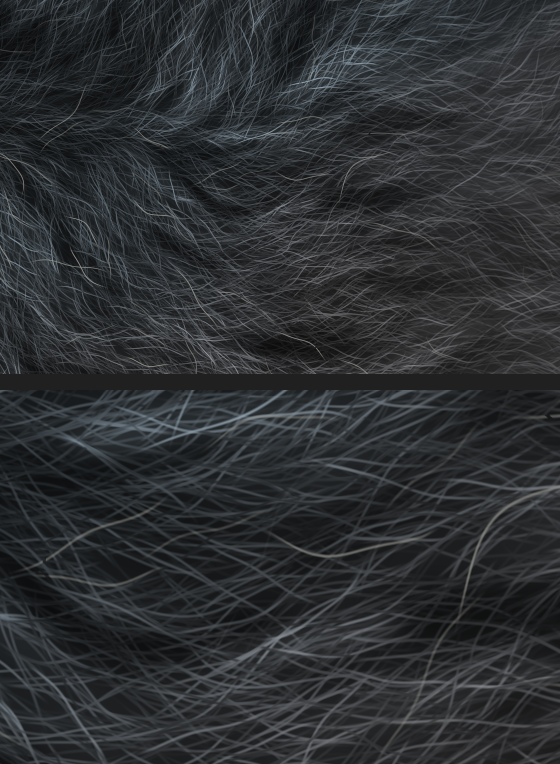
Top, the full canvas; bottom, a detail of the centre.
Give the GLSL for this texture, as a Shadertoy shader.

```glsl
// Dark, tousled fur: soft broad locks shade the undercoat, then many layers
// of fine curved hairs are scattered on jittered grids along a flow field,
// and a few pale stray hairs lie on top.

const int LOCK_LAYERS = 12;
const int HAIR_LAYERS = 54;
const int STRAY_LAYERS = 5;
const vec3 COOL_TINT = vec3(0.89, 1.00, 1.08);
const vec3 WARM_TINT = vec3(1.00, 0.985, 1.01);
const vec3 STRAY_COLOR = vec3(0.60, 0.60, 0.57);

vec4 hash4(vec3 seed) {
    vec4 q = fract(seed.xyzx * vec4(0.1031, 0.1030, 0.0973, 0.1099));
    q += dot(q, q.wzxy + 33.33);
    return fract((q.xxyz + q.yzzw) * q.zywx);
}

// Combing direction in radians: falling at lower left, level in the middle,
// rising towards the top.
float flowAngle(vec2 p) {
    float lower = mix(-1.1, 0.05, smoothstep(0.0, 0.85, p.x));
    float upper = mix(1.2, 0.5, smoothstep(0.5, 1.1, p.x));
    float waves = 0.20 * sin(7.0 * p.x + 4.0 * p.y)
                + 0.16 * sin(11.0 * p.y - 5.0 * p.x + 1.7);
    return mix(lower, upper, smoothstep(0.45, 0.95, p.y)) + waves;
}

// One grid layer of tapered strands; returns (coverage, random shade).
// Jitter plus half length stays within one cell, so 2x2 cells suffice.
vec2 strandLayer(vec2 p, float layer, float size, float halfWidth,
                 float blur, float spread, float curl) {
    vec2 shift = fract(layer * vec2(0.618, 0.755)) * size;
    vec2 firstCell = floor((p + shift) / size - 0.5);
    float gap = 1.0;
    vec2 weighted = vec2(0.0, 0.0001);
    for (int k = 0; k < 4; k++) {
        vec2 cell = firstCell + vec2(float(k % 2), float(k / 2));
        vec4 rnd = hash4(vec3(cell + 50.0, layer + 3.0));
        vec2 center = (cell + 0.5 + 0.6 * (rnd.xy - 0.5)) * size - shift;
        float angle = flowAngle(mix(center, p, 0.4)) + spread * (rnd.z - 0.5);
        vec2 along = vec2(cos(angle), sin(angle));
        vec2 d = p - center;
        float halfLength = size * 0.68;
        float u = dot(d, along) / halfLength;
        float v = dot(d, vec2(-along.y, along.x));
        float bend = (fract(rnd.z * 17.0 + rnd.x) - 0.5) * u * u;
        float frizz = 0.05 * sin(5.0 * u + 6.28 * rnd.x);
        v += curl * halfLength * (bend + frizz);
        float edge = 1.0 - smoothstep(max(halfWidth - blur, 0.0),
                                      halfWidth + blur, abs(v));
        float cover = edge * (1.0 - smoothstep(0.55, 1.0, abs(u)));
        gap *= 1.0 - cover;
        weighted += cover * vec2(rnd.w, 1.0);
    }
    return vec2(1.0 - gap, weighted.x / weighted.y);
}

// Brightness of the coat: overlapping soft locks with deep gaps between.
float lockTone(vec2 p, float calm) {
    float tone = 0.225;
    for (int i = 0; i < LOCK_LAYERS; i++) {
        float layer = float(i);
        float size = mix(0.18, 0.42, fract(layer * 0.618));
        vec2 lock = strandLayer(p, layer + 101.0, size, 0.0,
                                size * 0.15, 0.5, 0.5);
        float target = mix(mix(0.05, 0.16, calm), mix(0.43, 0.31, calm), lock.y);
        tone = mix(tone, target, 0.62 * lock.x);
    }
    // Shadowed hollow at the upper left
    float hollow = exp(-dot(p - vec2(0.1, 0.82), p - vec2(0.1, 0.82)) * 18.0);
    return tone * (1.0 - 0.42 * hollow);
}

vec3 coatTint(vec2 p) {
    float warm = smoothstep(0.1, 1.0, 0.6 * p.x - 0.9 * p.y + 0.45);
    float drift = 0.12 * sin(6.0 * p.x + 3.0 * sin(4.0 * p.y));
    return mix(COOL_TINT, WARM_TINT, clamp(warm + drift, 0.0, 1.0));
}

void mainImage(out vec4 fragColor, in vec2 fragCoord) {
    float pixel = 1.0 / iResolution.y;
    vec2 p = fragCoord * pixel;
    float calm = smoothstep(0.75, 1.5, p.x);   // softer, flatter right side
    float blur = max(0.75 * pixel, 0.0015) + 0.0010 * calm;

    float tone = lockTone(p, calm);
    vec3 tint = coatTint(p);
    float light = tone * mix(0.48, 0.75, calm);

    // Fine hairs, deep and dark first; only a few of them catch the light
    for (int i = 0; i < HAIR_LAYERS; i++) {
        float layer = float(i);
        float depth = layer / float(HAIR_LAYERS);
        float size = mix(0.08, 0.17, fract(layer * 0.618));
        vec2 hair = strandLayer(p, layer, size, 0.0009, blur, 1.35, 0.5);
        float gleam = 0.58 + 1.25 * hair.y * hair.y;
        float shade = tone * mix(0.72, 1.16, depth) * gleam + 0.014;
        light = mix(light, shade, hair.x * mix(0.78, 0.46, calm));
    }
    vec3 color = light * tint;

    // Sparse pale strays, mostly in the lower middle
    float strayZone = (1.0 - 0.75 * calm) * (1.0 - 0.6 * smoothstep(0.5, 0.9, p.y));
    for (int i = 0; i < STRAY_LAYERS; i++) {
        float layer = float(i);
        vec2 stray = strandLayer(p, layer + 211.0, 0.10 + 0.025 * layer,
                                 0.0008, blur, 1.7, 0.8);
        float strength = stray.x * smoothstep(0.68, 1.0, stray.y);
        color = mix(color, STRAY_COLOR, 0.8 * strength * strayZone);
    }
    fragColor = vec4(clamp(color, 0.0, 1.0), 1.0);
}
```
